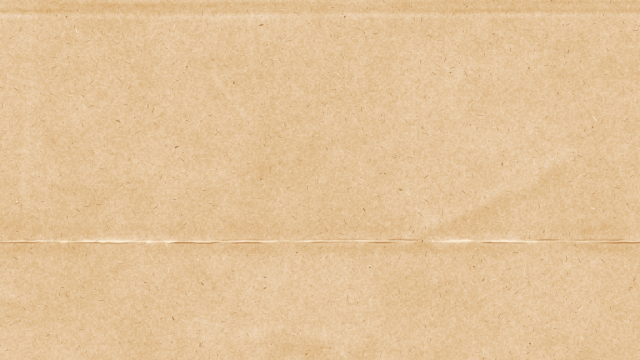
A WebGL 2 fragment shader for this texture:

```glsl
#version 300 es
precision highp float;
// Creased kraft paper: layered value noise gives the pulp grain and clouds,
// jittered cells scatter short fibres, and Gaussian profiles shape the folds.
// All lengths are fractions of the canvas height.

uniform vec2 u_resolution;
out vec4 fragColor;

const vec3 PAPER = vec3(0.892, 0.765, 0.602);
const vec3 TONE_STEP = vec3(0.050, 0.090, 0.150);
const vec3 DARK_FIBRE = vec3(0.66, 0.45, 0.23);
const vec3 PALE_FIBRE = vec3(0.97, 0.91, 0.81);
const vec3 TORN_EDGE = vec3(0.99, 0.94, 0.85);
const vec3 CREASE_SHADE = vec3(0.73, 0.50, 0.26);

// Integer hash of a cell, 0..1
float hash(vec2 cell, float seed) {
  uvec2 q = uvec2(ivec2(cell)) * uvec2(1597u, 3571u);
  uint h = q.x ^ (q.y + uint(seed) * 7919u);
  h = (h ^ (h >> 16u)) * 73244475u;
  h = (h ^ (h >> 15u)) * 73244475u;
  h ^= h >> 16u;
  return float(h & 65535u) / 65535.0;
}

float noise(vec2 p, float seed) {
  vec2 c = floor(p), f = fract(p);
  f = f * f * (3.0 - 2.0 * f);
  float low = mix(hash(c, seed), hash(c + vec2(1, 0), seed), f.x);
  float high = mix(hash(c + vec2(0, 1), seed), hash(c + vec2(1, 1), seed), f.x);
  return mix(low, high, f.y);
}

float fbm(vec2 p, float seed) {
  float sum = 0.0, amp = 0.5;
  for (int i = 0; i < 4; i++) {
    sum += amp * (noise(p, seed + float(i)) - 0.5);
    p = mat2(1.6, 1.2, -1.2, 1.6) * p;
    amp *= 0.5;
  }
  return sum;
}

float bell(float d, float width) {
  return exp(-d * d / (width * width));
}

// Noise along the horizontal, cut into separate stretches
float patches(float x, float freq, float seed) {
  return smoothstep(0.35, 0.70, noise(vec2(x * freq, 0.5), seed));
}

float segment(vec2 p, vec2 a, vec2 b) {
  vec2 ab = b - a;
  return length(p - a - ab * clamp(dot(p - a, ab) / dot(ab, ab), 0.0, 1.0));
}

// Coverage of short, randomly turned fibres, about one per kept cell
float fibres(vec2 p, float cells, float keep, float len, float width, float px, float seed) {
  vec2 home = floor(p * cells);
  float cover = 0.0;
  for (int i = 0; i < 9; i++) {
    vec2 cell = home + vec2(i % 3 - 1, i / 3 - 1);
    vec2 centre = (cell + vec2(hash(cell, seed), hash(cell, seed + 1.0))) / cells;
    float angle = 6.2832 * hash(cell, seed + 2.0);
    float size = hash(cell, seed + 3.0);
    vec2 arm = vec2(cos(angle), sin(angle)) * len * mix(0.15, 1.0, size * size);
    float d = segment(p, centre - arm, centre + arm) - width;
    float ink = 1.0 - smoothstep(-0.5 * px, 0.7 * px, d);
    float strength = mix(0.3, 1.0, hash(cell, seed + 4.0));
    cover = max(cover, ink * strength * step(hash(cell, seed + 5.0), keep));
  }
  return cover;
}

// Broken ridge lines with a lit and a shaded flank
float wrinkleHeight(vec2 p) {
  float ridge = 1.0 - abs(fbm(p * vec2(2.6, 3.4), 40.0)) * 10.0;
  return max(ridge, 0.0) * smoothstep(0.30, 0.65, noise(p * 4.0, 50.0));
}

float wrinkles(vec2 p) {
  return wrinkleHeight(p) - wrinkleHeight(p + vec2(-0.016, 0.024));
}

// Fold near the top edge: pale lip below, streaky shade above
float topFold(vec2 p) {
  float y = p.y - 0.956 - 0.006 * (noise(p.xx * 2.0, 60.0) - 0.5);
  float streak = noise(vec2(p.x * 3.0, p.y * 60.0), 61.0);
  float shade = bell(y - 0.013, 0.009) * (0.25 + 0.5 * streak);
  shade += bell(y - 0.031, 0.010) * 0.8 * streak;
  return 0.42 * bell(y, 0.008) * (0.4 + noise(p.xx * 7.0, 62.0)) - shade;
}

void main() {
  float px = 1.0 / u_resolution.y;
  vec2 p = gl_FragCoord.xy * px;

  // Pulp grain, then mottling and soft clouds
  vec2 grain = p * 288.0 + 0.5;
  float tone = 0.45 * (noise(grain, 1.0) + noise(grain, 5.0) - 1.0);
  tone += 0.50 * (noise(p * 171.0 + 7.3, 2.0) - 0.5);
  tone += 0.26 * (noise(p * 62.0, 3.0) - 0.5);
  tone += 0.66 * fbm(p * 5.0, 10.0) + 0.40 * fbm(p * 15.0, 14.0);

  // Soft dents, stronger in the lower panel
  float lower = 1.0 - smoothstep(0.27, 0.42, p.y);
  vec2 bent = p + 0.045 * vec2(fbm(p * 7.0, 20.0), fbm(p * 7.0, 25.0));
  tone += wrinkles(bent) * mix(0.18, 0.58, lower);
  float patchy = 0.5 + noise(p * 14.0, 30.0);
  vec2 dentStart = vec2(1.13, 0.35), dentEnd = vec2(1.58, 0.57);
  tone += 0.28 * patchy * bell(segment(bent, dentStart, dentEnd), 0.018);
  tone -= 0.30 * patchy * bell(segment(bent, dentStart + vec2(0.03, -0.012), dentEnd + vec2(-0.04, -0.06)), 0.028);
  tone += 0.26 * patchy * bell(segment(bent, vec2(0.59, 0.80), vec2(0.70, 0.65)), 0.009);
  tone += 0.16 * patchy * bell(bent.x - 0.08, 0.012) * (1.0 - lower);
  tone += topFold(p);

  // Main crease: uneven halo and shade, broken dark strokes, torn pale edge
  float wobble = 0.004 * (noise(p.xx * 4.0, 70.0) - 0.5) + 0.002 * (noise(p.xx * 45.0, 71.0) - 0.5);
  float d = p.y - 0.329 - wobble;
  float wear = patches(p.x, 7.0, 72.0);
  float nick = patches(p.x, 34.0, 73.0);
  float scuff = noise(p * vec2(70.0, 150.0), 75.0);
  tone += 0.45 * (0.3 + wear) * scuff * bell(d - 0.004, 0.013);
  float gloom = noise(vec2(p.x * 6.0, 0.5), 74.0);
  tone -= 0.50 * gloom * patchy * (bell(d + 0.020, 0.016) + 0.7 * bell(d - 0.032, 0.018));

  vec3 colour = PAPER + TONE_STEP * clamp(tone, -1.4, 1.0);
  colour = mix(colour, DARK_FIBRE, 0.50 * fibres(p, 30.0, 0.75, 0.007, 0.0007, px, 100.0));
  colour = mix(colour, DARK_FIBRE, 0.80 * fibres(p, 9.0, 0.35, 0.004, 0.0015, px, 110.0));
  colour = mix(colour, PALE_FIBRE, 0.55 * fibres(p, 24.0, 0.55, 0.010, 0.0007, px, 120.0));
  colour = mix(colour, PALE_FIBRE, 0.85 * fibres(p, 6.0, 0.30, 0.008, 0.0014, px, 130.0));
  float under = patches(p.x, 16.0, 76.0), over = patches(p.x, 21.0, 77.0);
  colour = mix(colour, CREASE_SHADE, 0.85 * under * bell(d + 0.0038, 0.0024));
  colour = mix(colour, CREASE_SHADE, 0.50 * over * (1.0 - wear) * bell(d - 0.0042, 0.0022));
  float torn = (0.15 + 0.5 * wear + 0.35 * nick) * (0.6 + 0.5 * scuff);
  colour = mix(colour, TORN_EDGE, min(torn, 1.0) * bell(d, 0.0019 + 0.0022 * wear * nick));
  fragColor = vec4(colour, 1.0);
}
```
